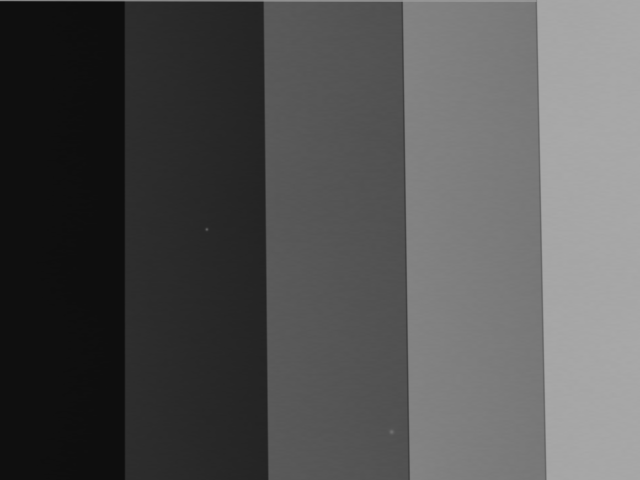
This background is drawn by a Shadertoy shader. Its source:

```glsl
// A photographed grey step wedge: five upright bands from near black to pale grey.
// Slightly leaning soft edges separate the bands; each band fades to the right,
// with a bright rim along the top, thin seam shadows, fine grain and dust.

const vec4 EDGE_TOP    = vec4(0.1950, 0.4120, 0.6290, 0.8385);
const vec4 EDGE_BOTTOM = vec4(0.1953, 0.4193, 0.6400, 0.8535);
const vec4 SEAM_DEPTH  = vec4(0.0, 0.0, 0.10, 0.10);
const float BAND_LEFT[5]  = float[5](0.058, 0.178, 0.352, 0.512, 0.652);
const float BAND_RIGHT[5] = float[5](0.056, 0.142, 0.316, 0.470, 0.656);
const float RIM_GREY = 0.60;

// Sine-free hash of a lattice point.
float hash(vec2 p) {
    vec3 q = fract(vec3(p.xyx) * 0.1031);
    q += dot(q, q.yzx + 33.33);
    return fract((q.x + q.y) * q.z);
}

float valueNoise(vec2 p) {
    vec2 cell = floor(p);
    vec2 f = fract(p);
    f = f * f * (3.0 - 2.0 * f);
    float low  = mix(hash(cell), hash(cell + vec2(1.0, 0.0)), f.x);
    float high = mix(hash(cell + vec2(0.0, 1.0)), hash(cell + vec2(1.0)), f.x);
    return mix(low, high, f.y);
}

// Coverage right of an edge, with a soft transition.
float softStep(float edge, float x, float blur) {
    return smoothstep(edge - blur, edge + blur, x);
}

// Grey inside one band, shaded between its left and right borders.
float bandGrey(int band, float x, float left, float right) {
    float t = clamp((x - left) / (right - left), 0.0, 1.0);
    return mix(BAND_LEFT[band], BAND_RIGHT[band], t);
}

// Narrow shadow line centred on an edge.
float seam(float x, float edge, float width) {
    float d = (x - edge) / width;
    return exp(-d * d);
}

// Small round dust mark; positions use canvas heights.
float speck(vec2 p, vec2 centre, float radius) {
    vec2 d = (p - centre) / radius;
    return exp(-dot(d, d));
}

void mainImage(out vec4 fragColor, in vec2 fragCoord) {
    vec2 uv = fragCoord / iResolution.xy;
    float aspect = iResolution.x / iResolution.y;
    vec2 p = vec2(uv.x * aspect, uv.y);
    float blur = max(0.0018, 0.75 / iResolution.x);

    // Bands and their seams
    vec4 edges = mix(EDGE_BOTTOM, EDGE_TOP, uv.y);
    float grey = bandGrey(0, uv.x, 0.0, edges[0]);
    for (int i = 0; i < 4; i++) {
        float right = i < 3 ? edges[i + 1] : 1.0;
        float next = bandGrey(i + 1, uv.x, edges[i], right);
        grey = mix(grey, next, softStep(edges[i], uv.x, blur));
        grey -= SEAM_DEPTH[i] * seam(uv.x, edges[i] - 0.0005, 0.0014);
    }

    // Bright rim above the four darker bands
    float rimStart = mix(0.9975, 0.9955, uv.x);
    float rim = softStep(rimStart, uv.y, 0.0015);
    rim *= 1.0 - softStep(edges[3], uv.x, blur);
    grey = mix(grey, RIM_GREY, 0.85 * rim);

    // Sideways paper grain and broad tonal drift
    float grain = valueNoise(p * vec2(90.0, 260.0)) - 0.5;
    float drift = valueNoise(p * vec2(5.0, 7.0) + 17.0) - 0.5;
    grey += (0.010 * grain + 0.008 * drift) * smoothstep(0.0, 0.3, grey);

    // Dust
    grey += 0.22 * speck(p, vec2(0.431, 0.522), 0.0030);
    grey += 0.12 * speck(p, vec2(0.816, 0.100), 0.0045);

    fragColor = vec4(vec3(clamp(grey, 0.0, 1.0)), 1.0);
}
```
